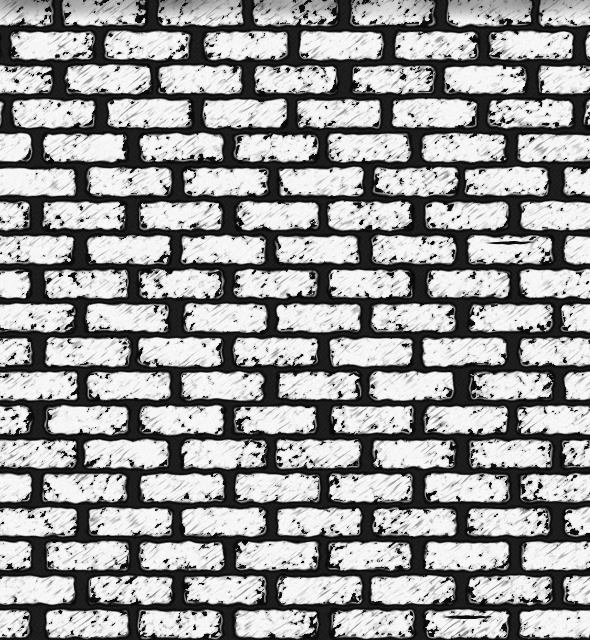
Write a WebGL 1 fragment shader that draws this texture.

```glsl
precision highp float;
// Worn white brick wall in running bond with dark woven mortar, chips and hatching.

uniform vec2 u_resolution;

// Lengths are fractions of the canvas height, measured from the top left.
#define ROW_PITCH 0.05317
#define BRICK_PITCH 0.1487
#define FIRST_ROW 0.0182
#define HALF_SIZE vec2(0.0658, 0.0216)
#define CORNER 0.0075
#define JITTER 0.05
#define CHIP_LEVEL 0.62
#define HATCH_DEPTH 0.36
#define BRICK_WHITE 0.965
#define MORTAR_DARK 0.03
#define MORTAR_LIGHT 0.112

float hash(vec2 p) {
  return fract(sin(dot(p, vec2(127.1, 311.7))) * 43758.545);
}

float cornerGradient(vec2 cell, vec2 offset) {
  float angle = 6.28318 * hash(cell);
  return dot(vec2(cos(angle), sin(angle)), offset);
}

float gradientNoise(vec2 p) {
  vec2 i = floor(p), f = p - i;
  vec2 w = f * f * f * (f * (f * 6.0 - 15.0) + 10.0);
  vec2 e = vec2(1.0, 0.0);
  return mix(
    mix(cornerGradient(i, f), cornerGradient(i + e, f - e), w.x),
    mix(cornerGradient(i + e.yx, f - e.yx), cornerGradient(i + 1.0, f - 1.0), w.x), w.y);
}

float fractalNoise(vec2 p) {
  float sum = 0.0, amplitude = 1.0;
  for (int i = 0; i < 3; i++) {
    sum += amplitude * gradientNoise(p);
    p = p * 2.03 + 17.3;
    amplitude *= 0.5;
  }
  return sum;
}

float roundedBox(vec2 p, vec2 halfSize, float radius) {
  vec2 q = abs(p) - halfSize + radius;
  return length(max(q, 0.0)) + min(max(q.x, q.y), 0.0) - radius;
}

void main() {
  float pixel = 1.0 / u_resolution.y;
  vec2 p = vec2(gl_FragCoord.x, u_resolution.y - gl_FragCoord.y) * pixel;

  // Row and brick; the first four courses are shifted along.
  float row = floor((p.y - FIRST_ROW) / ROW_PITCH + 0.5);
  float shift = 0.40 + 0.45 * mod(row, 2.0) + 0.22 * (1.0 - step(3.5, row));
  float column = floor(p.x / BRICK_PITCH - shift);
  vec2 id = vec2(column, row);
  float variety = hash(id + 3.7);
  vec2 center = vec2((column + shift + 0.5 + JITTER * (hash(id + 9.1) - 0.5)) * BRICK_PITCH,
                     FIRST_ROW + row * ROW_PITCH);
  vec2 q = p - center;

  // Wobbly brick outline.
  vec2 wobble = vec2(gradientNoise(p * 65.0), gradientNoise(p * 55.0 + 31.0));
  vec2 halfSize = HALF_SIZE - vec2(0.002, 0.0006) * hash(id + 5.3);
  float d = roundedBox(q + 0.0042 * wobble, halfSize, CORNER);
  float brick = 1.0 - smoothstep(-1.2 * pixel, 1.2 * pixel, d);
  float depth = max(-d, 0.0);

  // Slanted axes: across and along the rising strokes.
  vec2 slant = vec2(dot(p, vec2(0.6, 0.8)), dot(p, vec2(0.8, -0.6)));

  // Chips gather along the edges, at the ends and low on the face.
  float ends = smoothstep(0.55, 1.0, abs(q.x) / HALF_SIZE.x);
  float low = smoothstep(-0.3, 0.9, q.y / HALF_SIZE.y);
  float edge = exp(-depth / 0.0055);
  float erosion = fractalNoise(slant * vec2(115.0, 80.0) + 7.0)
                + 0.55 * gradientNoise(p * 22.0)
                + edge * (0.36 + 0.28 * ends + 0.20 * low)
                + 0.24 * ends * (0.5 + 0.5 * low) + 0.22 * (variety - 0.5);
  float chips = smoothstep(-0.11, 0.11, erosion - CHIP_LEVEL);
  float rim = 1.0 - smoothstep(0.0012, 0.0034, depth);
  chips *= 1.0 - 0.8 * rim * smoothstep(-0.3, 0.1, gradientNoise(p * 55.0 + 80.0));

  // A few bricks carry a horizontal slit near the top.
  vec2 slitPoint = (q + vec2(0.0, 0.011) + 0.002 * wobble) / vec2(0.036, 0.0026);
  float slit = step(0.96, hash(id + 21.0)) * (1.0 - smoothstep(0.7, 1.2, length(slitPoint)));
  chips = max(chips, slit);

  // Rising diagonal hatching in patches, with a fine grain.
  float patches = smoothstep(-0.3, 0.4, gradientNoise(p * 20.0 + 50.0));
  float hatch = smoothstep(0.05, 0.5, gradientNoise(slant * vec2(270.0, 42.0))) * patches;
  float grain = gradientNoise(p * 230.0);
  float face = BRICK_WHITE - HATCH_DEPTH * hatch + 0.03 * grain
             - 0.16 * smoothstep(0.15, 0.6, erosion);

  // Grey shade along the top of the wall.
  float shade = 1.0 - smoothstep(0.0, 0.036, p.y);
  face *= 1.0 - shade * (0.32 + 0.35 * gradientNoise(p * vec2(9.0, 14.0) + 4.0));

  // Mortar darkens beside the bricks and shows a fine weave.
  float weave = sin(p.x * 800.0) * sin(p.y * 800.0);
  float mortar = mix(MORTAR_DARK, MORTAR_LIGHT, smoothstep(0.001, 0.006, d))
               + 0.012 * weave + 0.02 * grain;

  float chipTone = MORTAR_DARK + 0.04 * smoothstep(-0.2, 0.4, grain);
  float tone = mix(mortar, mix(face, chipTone, chips), brick);
  gl_FragColor = vec4(vec3(clamp(tone, 0.0, 1.0)), 1.0);
}
```
